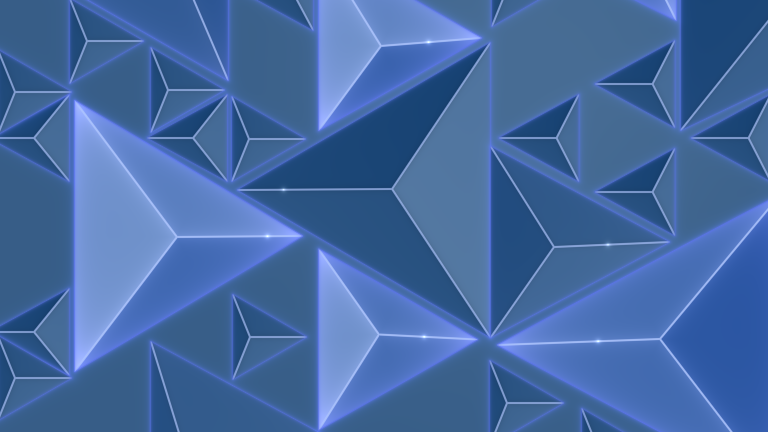
Reproduce this background procedurally as a Shadertoy shader.

```glsl
// Interlocking three-sided pyramids on a steel-blue wall, with violet edge glow.

float hash(vec2 p) {
    return fract(sin(dot(p, vec2(127.1, 311.7))) * 43758.5453);
}

float segment(vec2 p, vec2 a, vec2 b) {
    vec2 ab = b - a;
    return length(p - a - ab * clamp(dot(p - a, ab) / dot(ab, ab), 0.0, 1.0));
}

// Signed distance to the line through a and b, positive on its left
float side(vec2 p, vec2 a, vec2 b) {
    vec2 dir = normalize(b - a);
    return dir.x * (p.y - a.y) - dir.y * (p.x - a.x);
}

// base: middle of the upright edge; size: signed width and half height;
// tones: lightness of the upright, upper and lower faces
void pyramid(inout vec3 col, vec2 p, vec2 base, vec2 size, vec2 apex, vec3 tones, float glow) {
    float px = 4.32 / iResolution.y;
    vec2 q = (p - base) * vec2(sign(size.x), 1.0);
    vec2 top = vec2(0.0, size.y), low = -top, tip = vec2(abs(size.x), 0.0);

    // Rounded outline
    float d = min(segment(q, top, low), min(segment(q, top, tip), segment(q, low, tip)));
    bool inside = q.x > 0.0 && side(q, tip, top) > 0.0 && side(q, low, tip) > 0.0;
    d = (inside ? -d : d) - 0.006;

    // Light spilled on the wall
    col += vec3(0.06, 0.08, 0.20) * (0.4 + 0.3 * glow) * exp(-max(d, 0.0) / 0.045);

    // Three faces split by the ridges
    float sTop = side(q, apex, top), sLow = side(q, apex, low), sTip = side(q, apex, tip);
    float upright = smoothstep(-px, px, sTop) * smoothstep(-px, px, -sLow);
    float upper = smoothstep(-px, px, sTip) * smoothstep(-px, px, -sTop);
    float tone = dot(tones, vec3(upright, upper, max(0.0, 1.0 - upright - upper)));
    tone += 0.10 * (q.x / tip.x - 0.4) - 0.04 * q.y / size.y;
    vec3 face = mix(mix(vec3(0.09, 0.26, 0.45), vec3(0.17, 0.34, 0.66), glow),
                    mix(vec3(0.36, 0.50, 0.66), vec3(0.47, 0.60, 0.82), glow), tone);

    // Violet light gathered along the rim and at the corners
    float corner = min(length(q - tip), min(length(q - top), length(q - low)));
    face += vec3(0.12, 0.09, 0.18) * (0.1 + glow) * 0.6 * exp(min(d, 0.0) / 0.10);
    face += vec3(0.16, 0.11, 0.20) * glow * exp(-corner / 0.35);

    // Fine bright ridges with a soft halo and an occasional glint
    float ridge = min(segment(q, apex, tip), min(segment(q, apex, top), segment(q, apex, low)));
    face += glow * vec3(0.09, 0.08, 0.10) * exp(-ridge / 0.07);
    face *= 1.0 - 0.12 * exp(-ridge / 0.025) * (1.0 - glow);
    float line = 1.0 - smoothstep(0.003, 0.007 + px, ridge);
    face = mix(face, vec3(0.68, 0.77, 0.99), line * (0.68 + 0.2 * glow));
    vec2 glint = mix(apex, tip, 0.2 + 0.6 * hash(base));
    face += vec3(0.4) * step(1.5, tip.x) * exp(-length(q - glint) / 0.016);

    col = mix(col, face, smoothstep(px, -px, d));
    // Thin blue rim
    col = mix(col, vec3(0.36, 0.45, 0.93), (0.6 + 0.2 * glow) * exp(-abs(d) / 0.013));
}

void smallRight(inout vec3 col, vec2 p, vec2 base) {
    pyramid(col, p, base, vec2(0.73, 0.42), vec2(0.17, 0.0), vec3(0.15, 0.3, 0.55), 0.0);
}

void smallLeft(inout vec3 col, vec2 p, vec2 base, float apexX) {
    pyramid(col, p, base, vec2(-0.79, 0.43), vec2(apexX, 0.0), vec3(0.7, 0.04, 0.2), 0.0);
}

void mainImage(out vec4 fragColor, in vec2 fragCoord) {
    // The canvas is 7.68 by 4.32 units
    vec2 p = fragCoord / iResolution.y * 4.32;

    // Wall, lighter toward the upper right
    vec3 col = mix(vec3(0.215, 0.365, 0.53), vec3(0.28, 0.425, 0.58),
                   exp(-dot(p - vec2(5.4, 3.6), p - vec2(5.4, 3.6)) / 6.0));

    // Dark and mid-tone large pyramids
    pyramid(col, p, vec2(4.9, 2.42), vec2(-2.52, 1.47), vec2(0.98, 0.01), vec3(0.88, 0.05, 0.24), 0.0);
    pyramid(col, p, vec2(4.91, 1.9), vec2(1.78, 0.95), vec2(0.63, -0.05), vec3(0.16, 0.35, 0.55), 0.08);
    pyramid(col, p, vec2(6.81, 4.4), vec2(2.9, 1.38), vec2(1.0, -0.13), vec3(0.06, 0.3, 0.45), 0.05);
    pyramid(col, p, vec2(1.51, -0.4), vec2(2.4, 1.3), vec2(0.4, 0.0), vec3(0.2, 0.4, 0.45), 0.1);
    pyramid(col, p, vec2(2.28, 4.87), vec2(-2.35, 1.35), vec2(0.77, 0.45), vec3(0.15, 0.2, 0.24), 0.4);

    // Luminous large pyramids
    pyramid(col, p, vec2(0.75, 1.96), vec2(2.27, 1.35), vec2(1.02, -0.01), vec3(0.92, 0.62, 0.25), 0.9);
    pyramid(col, p, vec2(3.19, 0.925), vec2(1.58, 0.9), vec2(0.6, 0.05), vec3(0.92, 0.42, 0.32), 0.85);
    pyramid(col, p, vec2(3.19, 3.94), vec2(1.62, 0.92), vec2(0.62, -0.08), vec3(0.92, 0.7, 0.15), 0.85);
    pyramid(col, p, vec2(7.8, 0.87), vec2(-2.82, 1.5), vec2(1.2, 0.06), vec3(0.06, 0.38, 0.32), 0.85);
    pyramid(col, p, vec2(6.76, 4.52), vec2(-0.79, 0.4), vec2(0.2, 0.0), vec3(0.6, 0.4, 0.3), 0.8);

    // Small pyramids stepping down the upper left
    for (float i = 0.0; i < 3.0; i++) smallRight(col, p, vec2(0.7, 3.91) + i * vec2(0.81, -0.49));

    // Pairs mirrored about the left tower, and steps at the bottom
    for (float s = -1.0; s < 2.0; s += 2.0) {
        smallLeft(col, p, vec2(0.69, 1.97 + 0.97 * s), 0.35);
        smallRight(col, p, vec2(-0.02, 1.97 + 1.43 * s));
        smallRight(col, p, vec2(5.36, 0.05) + s * vec2(0.46, -0.24));
    }

    // Ring of four on the right
    for (float i = 0.0; i < 4.0; i++) {
        float angle = i * 1.5708;
        smallLeft(col, p, vec2(6.745, 2.94) + vec2(0.96, 0.54) * vec2(cos(angle), sin(angle)), 0.22);
    }

    // Gap fillers
    smallLeft(col, p, vec2(2.27, 2.94), 0.34);
    smallLeft(col, p, vec2(3.13, 4.45), 0.23);
    smallRight(col, p, vec2(2.33, 0.95));
    smallRight(col, p, vec2(4.92, 4.48));

    fragColor = vec4(clamp(col, 0.0, 1.0), 1.0);
}
```
